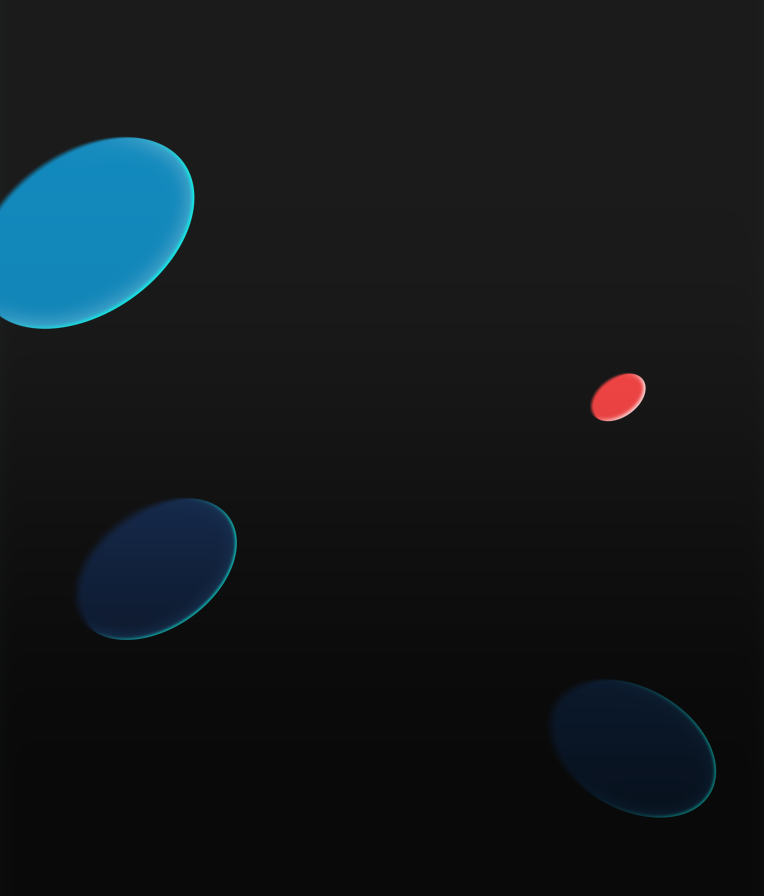
This background is drawn by a WebGL 2 fragment shader. Its source:

```glsl
#version 300 es
precision highp float;
// Four tilted glassy discs floating over a charcoal vertical gradient.
// Each disc is an ellipse distance field with a shaded fill, a pale inner
// glow and a thin bright rim on the lit side; the far side fades softly.

uniform vec2 u_resolution;
out vec4 fragColor;

const vec2 LIGHT = vec2(0.95, -0.31);
const vec3 CYAN = vec3(0.08, 0.92, 0.90);

vec2 rotate(vec2 p, float angle) {
    float c = cos(angle), s = sin(angle);
    return vec2(c * p.x - s * p.y, s * p.x + c * p.y);
}

// Approximate signed distance (x) and outward normal (yz) of an ellipse.
vec3 ellipse(vec2 p, vec2 radii, float tilt) {
    vec2 q = rotate(p, -tilt);
    float k = length(q / radii);
    vec2 slope = q / (radii * radii);
    float steep = max(length(slope), 1e-4);
    return vec3(k * (k - 1.0) / steep, rotate(slope / steep, tilt));
}

// Charcoal backdrop, darker towards the bottom, faintly lifted at the sides.
vec3 backdrop(vec2 p, float width) {
    float grey = mix(0.036, 0.104, smoothstep(0.12, 0.78, p.y));
    float side = min(p.x, width - p.x);
    return vec3(grey) + vec3(0.010, 0.014, 0.014) * exp(-side / 0.006);
}

// Lays one disc over the base colour.
// glow: xyz colour, w strength; rim: xyz colour, w thickness.
vec3 disc(vec3 base, vec2 p, vec2 radii, float tilt, vec3 fill, float shade,
          vec4 glow, vec4 rim, float softness) {
    vec3 e = ellipse(p, radii, tilt);
    float pixel = 1.0 / u_resolution.y;
    float facing = dot(e.yz, LIGHT);
    float lit = smoothstep(-0.45, 0.95, facing);
    float depth = max(-e.x, 0.0);

    vec3 color = fill * (1.0 + shade * p.y / radii.x);
    float glowMask = exp(-pow(depth / (radii.y * 0.17), 2.0));
    color = mix(color, glow.xyz, glow.w * glowMask * smoothstep(-0.8, 0.2, facing));
    float rimMask = exp(-pow(depth / rim.w, 2.0));
    color = mix(color, rim.xyz, rimMask * lit);

    // The unlit edge is blurred, the lit one stays crisp.
    float blur = mix(softness, pixel, smoothstep(-0.85, -0.1, facing));
    float cover = 1.0 - smoothstep(-blur, 0.5 * blur, e.x);
    return mix(base, color, cover);
}

void main() {
    vec2 p = gl_FragCoord.xy / u_resolution.y;
    vec3 color = backdrop(p, u_resolution.x / u_resolution.y);

    // Large blue disc, cut by the left border.
    color = disc(color, p - vec2(0.095, 0.740), vec2(0.1354, 0.0900), 0.614,
                 vec3(0.07, 0.53, 0.73), 0.02,
                 vec4(0.27, 0.64, 0.79, 0.80), vec4(CYAN, 0.0036), 0.006);

    // Navy disc.
    color = disc(color, p - vec2(0.174, 0.365), vec2(0.1003, 0.0668), 0.614,
                 vec3(0.068, 0.130, 0.235), 0.30,
                 vec4(0.10, 0.21, 0.34, 0.55), vec4(CYAN * 0.75, 0.0028), 0.010);

    // Dim navy disc, tilted the other way.
    color = disc(color, p - vec2(0.7057, 0.1647), vec2(0.1008, 0.0681), -0.52,
                 vec3(0.037, 0.082, 0.142), 0.28,
                 vec4(0.05, 0.13, 0.20, 0.50), vec4(CYAN * 0.52, 0.0028), 0.010);

    // Small red disc with a pale rim.
    color = disc(color, p - vec2(0.690, 0.5566), vec2(0.0342, 0.0225), 0.614,
                 vec3(0.92, 0.26, 0.26), 0.02,
                 vec4(0.95, 0.42, 0.42, 0.45), vec4(0.98, 0.80, 0.80, 0.0036), 0.004);

    fragColor = vec4(color, 1.0);
}
```
